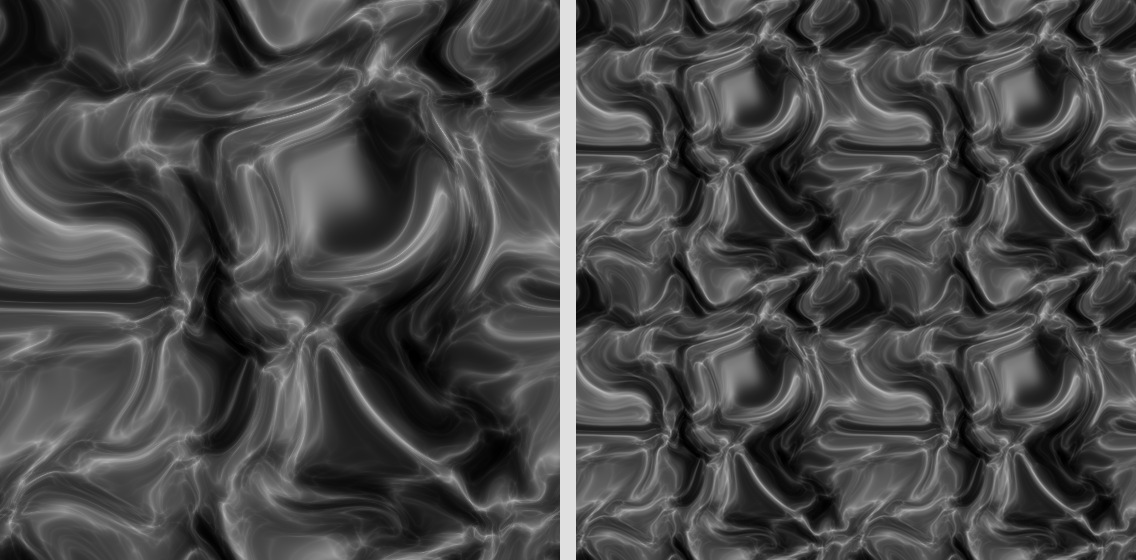
Left, the tile; right, the same tile 2 across and 2 down.
Write a WebGL 1 fragment shader that draws this texture.

```glsl
precision highp float;
// Seamless grey smoke: folded veils with thin bright filaments around dark hollows.

uniform vec2 u_resolution;

#define BASE_CELLS 4.0     // cells of the broad clouds, whole number
#define OCTAVES 5
#define OCTAVE_FADE 0.77   // strength of each finer octave
#define VEIL_FALLOFF 5.0   // higher gives narrower veils
#define THREAD_FALLOFF 20.0 // higher gives thinner filaments
#define THREAD_STRENGTH 0.5
#define DETAIL_MASK 0.7    // how far coarse hollows hide fine detail
#define BROAD_FOLD 0.27
#define MIDDLE_FOLD 0.11
#define FINE_FOLD 0.04
#define GAIN 0.257
#define BLACK_LEVEL 0.06

float hash(vec2 cell, float seed) {
  vec3 h = fract((cell.xyx + seed * vec3(17.0, 41.0, 29.0)) * vec3(0.1031, 0.1030, 0.0973));
  h += dot(h, h.yzx + 33.33);
  return fract((h.x + h.y) * h.z);
}

// Slope contribution of one lattice corner, wrapped at the tile edge.
float corner(vec2 cell, vec2 toPoint, float period, float seed) {
  float angle = 6.28318 * hash(mod(cell, period), seed);
  return dot(vec2(cos(angle), sin(angle)), toPoint);
}

// Gradient noise that repeats once per unit of uv.
float noise(vec2 uv, float period, float seed) {
  vec2 p = uv * period + vec2(0.37, 0.71) * seed;
  vec2 cell = floor(p);
  vec2 f = p - cell;
  vec2 w = f * f * f * (f * (f * 6.0 - 15.0) + 10.0);
  vec2 e = vec2(1.0, 0.0);
  float bottom = mix(corner(cell, f, period, seed),
                     corner(cell + e.xy, f - e.xy, period, seed), w.x);
  float top = mix(corner(cell + e.yx, f - e.yx, period, seed),
                  corner(cell + e.xx, f - e.xx, period, seed), w.x);
  return mix(bottom, top, w.y);
}

vec2 fold(vec2 uv, float period, float seed) {
  return vec2(noise(uv, period, seed), noise(uv, period, seed + 1.0));
}

// Rounded distance from the zero line of the noise.
float creaseDistance(vec2 uv, float period, float seed, float rounding) {
  float n = noise(uv, period, seed);
  return sqrt(n * n + rounding * rounding) - rounding;
}

// Soft clouds first, then veils with thin threads that fade inside hollows.
float smoke(vec2 uv) {
  float cloud = exp(-VEIL_FALLOFF * creaseDistance(uv, BASE_CELLS, 11.0, 0.1));
  float total = cloud;
  float mask = mix(1.0, cloud, DETAIL_MASK);
  float strength = OCTAVE_FADE;
  float period = BASE_CELLS;
  for (int i = 1; i < OCTAVES; i++) {
    period *= 2.0;
    float crease = creaseDistance(uv, period, float(i) + 11.0, 0.01);
    float veil = exp(-VEIL_FALLOFF * crease);
    float thread = exp(-THREAD_FALLOFF * crease);
    total += strength * mask * (veil + THREAD_STRENGTH * thread);
    mask *= mix(1.0, veil, DETAIL_MASK);
    strength *= OCTAVE_FADE;
  }
  return total;
}

void main() {
  vec2 uv = gl_FragCoord.xy / u_resolution;

  // Fold the plane at three sizes, so the threads stretch, bunch and tangle.
  vec2 folded = uv + BROAD_FOLD * fold(uv, 3.0, 2.0);
  folded += MIDDLE_FOLD * fold(folded, 6.0, 5.0);
  folded += FINE_FOLD * fold(folded, 14.0, 8.0);

  // Compress the highlights gently.
  float light = clamp(GAIN * smoke(folded) - BLACK_LEVEL, 0.0, 1.2);
  float grey = light * (1.12 - 0.35 * light);
  gl_FragColor = vec4(vec3(grey), 1.0);
}
```
